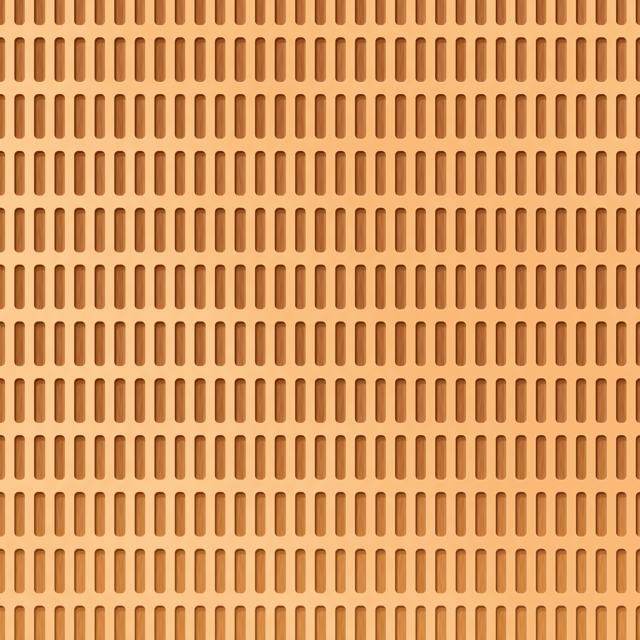
Give the GLSL for this pattern, as a WebGL 2 fragment shader.

```glsl
#version 300 es
precision highp float;
// Tan perforated sheet with rows of upright rounded slots, shaded inside.
uniform vec2 u_resolution;
out vec4 fragColor;

float hash(vec2 p) {
  return fract(sin(dot(p, vec2(127.1, 311.7))) * 4375.85);
}

// Signed distance to an upright slot with rounded ends
float slotDistance(vec2 p, vec2 halfSize, float radius) {
  vec2 q = abs(p) - halfSize + radius;
  return length(max(q, 0.0)) + min(max(q.x, q.y), 0.0) - radius;
}

// Soft uneven tone from layered sines
float mottle(vec2 p) {
  return (sin(p.x * 3.1 + 1.7 * sin(p.y * 1.3))
        + sin(p.y * 2.3 + 1.9 * sin(p.x * 1.1 + 2.0))) * 0.5;
}

void main() {
  vec2 uv = gl_FragCoord.xy / u_resolution;
  float soft = max(0.0013, 0.75 / u_resolution.y);

  // Grid cell, with its centre as local origin
  vec2 pitch = vec2(0.03134, 0.0888);
  vec2 grid = (uv - vec2(0.0306, 0.9069)) / pitch;
  vec2 cell = floor(grid + 0.5);
  vec2 local = (grid - cell) * pitch;
  float chance = hash(cell + 40.0);
  float wide = mod(cell.x, 2.0);

  // Sheet: pale upper left and middle, deeper orange to the right
  float glow = 0.75 - 0.65 * uv.x + 0.25 * sin(uv.x * 5.0 + uv.y * 4.0 - 1.0);
  glow += 0.12 * mottle(uv * 9.0) + 0.1 * mottle(uv * 70.0);
  vec3 sheet = mix(vec3(0.98, 0.725, 0.465), vec3(0.99, 0.80, 0.575), clamp(glow, 0.0, 1.0));

  // Slot outline
  vec2 halfSize = vec2(0.0081 + 0.0006 * wide, 0.0349);
  float slot = slotDistance(local, halfSize, 0.0068);

  // Floor of the slot: brown above, warmer and brighter below
  float lift = smoothstep(0.45, 0.0, uv.y);
  vec3 inside = mix(vec3(0.70, 0.415, 0.205), vec3(0.83, 0.53, 0.25), lift);
  inside += 0.05 * (chance - 0.5) + 0.025 * mottle(uv * vec2(420.0, 60.0));

  // Lighter right wall
  float wall = smoothstep(0.0042, 0.0065, local.x + 0.0012 * chance);
  inside = mix(inside, vec3(0.82, 0.54, 0.29), wall * 0.55);

  // Cast shadow from the upper left rim, broad then tight
  float broad = slotDistance(local - vec2(0.0038, -0.0085), halfSize, 0.0068);
  float tight = slotDistance(local - vec2(0.0019 + 0.0006 * chance, -0.0033), halfSize, 0.0068);
  inside = mix(inside, vec3(0.56, 0.30, 0.09), smoothstep(-0.002, 0.002, broad) * (0.8 - 0.4 * lift));
  inside = mix(inside, vec3(0.40, 0.15, 0.0), smoothstep(-0.0012, 0.0012, tight) * (0.95 - 0.35 * lift));

  // Thin bright bevel around the opening
  float bevel = smoothstep(0.0035, 0.001, slot);
  sheet = mix(sheet, vec3(1.0, 0.81, 0.58), bevel * 0.35);

  vec3 color = mix(inside, sheet, smoothstep(-soft, soft, slot));
  fragColor = vec4(color, 1.0);
}
```
